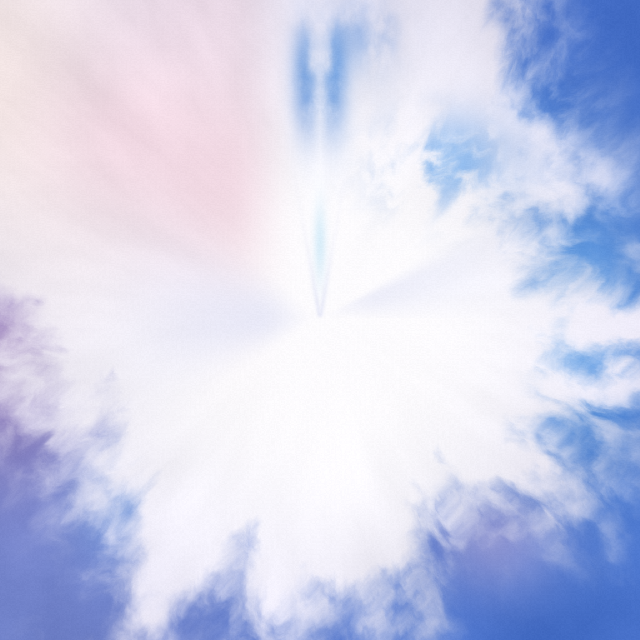
Write a Shadertoy shader that draws this background.

```glsl
// A burst of white cloud on a blue and violet sky, with a rosy haze upper left.
// A radius profile around the hub, roughened by radially stretched noise, cuts
// the cloud edge; soft elliptical glows tint the sky, haze and inner folds.

const vec2 HUB = vec2(0.5, 0.503);
const float TAU = 6.2831853;
const float EDGE_ROUGHNESS = 0.34;
const float EDGE_SOFTNESS = 0.095;
const float VEIL = 0.32;
const float GRAIN = 0.018;

const vec3 BLUE = vec3(0.27, 0.43, 0.78);
const vec3 PERIWINKLE = vec3(0.45, 0.52, 0.80);
const vec3 AZURE = vec3(0.42, 0.66, 0.91);
const vec3 VIOLET = vec3(0.60, 0.50, 0.73);
const vec3 LAVENDER = vec3(0.60, 0.61, 0.84);
const vec3 WHITE = vec3(0.99, 0.985, 0.995);
const vec3 OUTER_CLOUD = vec3(0.90, 0.89, 0.95);
const vec3 SHADE = vec3(0.87, 0.88, 0.96);
const vec3 PINK = vec3(0.95, 0.84, 0.885);
const vec3 CREAM = vec3(0.94, 0.89, 0.88);
const vec3 MAUVE = vec3(0.88, 0.82, 0.87);

// Cloud radius every ten degrees, counterclockwise from the right.
const float RIM[36] = float[36](
    0.42, 0.39, 0.37, 0.40, 0.43, 0.46, 0.60, 0.80, 0.90,
    0.95, 0.95, 0.95, 0.95, 0.95, 0.95, 0.95, 0.84, 0.59,
    0.44, 0.48, 0.43, 0.41, 0.41, 0.46, 0.54, 0.39, 0.45,
    0.42, 0.47, 0.46, 0.34, 0.39, 0.45, 0.44, 0.41, 0.41);

float hash(vec2 p) {
    return fract(sin(dot(p, vec2(127.1, 311.7))) * 43758.5453);
}

float noise(vec2 p) {
    vec2 i = floor(p), f = fract(p);
    f = f * f * (3.0 - 2.0 * f);
    return mix(mix(hash(i), hash(i + vec2(1, 0)), f.x),
               mix(hash(i + vec2(0, 1)), hash(i + vec2(1, 1)), f.x), f.y);
}

float fbm(vec2 p) {
    float sum = 0.0, amp = 0.5;
    for (int i = 0; i < 6; i++) {
        sum += amp * noise(p);
        p = mat2(1.6, 1.2, -1.2, 1.6) * p + 3.7;
        amp *= 0.5;
    }
    return sum;
}

float glow(vec2 p, vec2 centre, vec2 size) {
    vec2 d = (p - centre) / size;
    return exp(-dot(d, d));
}

float rimRadius(float angle) {
    float t = fract(angle / TAU) * 36.0;
    int i = int(t) % 36;
    return mix(RIM[i], RIM[(i + 1) % 36], smoothstep(0.0, 1.0, fract(t)));
}

vec3 skyColour(vec2 uv, float mottle) {
    vec3 c = mix(PERIWINKLE, BLUE, smoothstep(0.1, 0.75, uv.x));
    c = mix(c, AZURE, 0.9 * glow(uv, vec2(0.89, 0.49), vec2(0.16, 0.25)));
    c = mix(c, AZURE, 0.9 * glow(uv, vec2(0.70, 0.75), vec2(0.14, 0.13)));
    c = mix(c, AZURE, 0.7 * glow(uv, vec2(0.51, 0.90), vec2(0.14, 0.16)));
    c = mix(c, AZURE, 0.5 * glow(uv, vec2(0.19, 0.23), vec2(0.08, 0.10)));
    c = mix(c, VIOLET, glow(uv, vec2(0.0, 0.46), vec2(0.18, 0.20)));
    c = mix(c, LAVENDER, 0.85 * glow(uv, vec2(0.77, 0.16), vec2(0.11, 0.09)));
    return c + 0.12 * (mottle - 0.48);
}

vec3 cloudColour(vec2 uv, float r, float angle, float streak) {
    vec3 c = mix(WHITE, OUTER_CLOUD, smoothstep(0.15, 0.58, r));
    // Rosy haze, bounded by the vertical seam.
    float left = 1.0 - smoothstep(0.36, 0.48, uv.x);
    c = mix(c, CREAM, left * glow(uv, vec2(0.0, 0.88), vec2(0.25, 0.32)));
    c = mix(c, MAUVE, left * glow(uv, vec2(0.31, 1.0), vec2(0.22, 0.20)));
    c = mix(c, PINK, 0.8 * left * glow(uv, vec2(0.34, 0.72), vec2(0.15, 0.17)));
    c = mix(c, PINK, 0.7 * left * glow(uv, vec2(0.20, 0.79), vec2(0.14, 0.13)));
    // Shaded fans to either side of the hub.
    float fanLeft = smoothstep(2.3, 3.1, angle) * (1.0 - smoothstep(3.2, 3.8, angle));
    float fanRight = smoothstep(-0.1, 0.35, angle) * (1.0 - smoothstep(0.38, 0.56, angle));
    float reach = smoothstep(0.0, 0.10, r) * exp(-pow(r / 0.30, 4.0));
    c = mix(c, SHADE, reach * (0.65 * fanLeft + 0.5 * fanRight));
    return c + (streak - 0.5) * 0.13 * smoothstep(0.03, 0.5, r);
}

void mainImage(out vec4 fragColor, in vec2 fragCoord) {
    vec2 uv = fragCoord / iResolution.xy;
    vec2 p = uv - HUB;
    float r = length(p);
    float angle = mod(atan(p.y, p.x + 1e-6), TAU);
    vec2 dir = p / max(r, 1e-4);

    // Noise drawn outward from the hub.
    float streak = fbm(dir * 3.0 + p * 5.0 + 11.0);
    float wisps = fbm(dir * 1.5 + p * 17.0 + 2.0 * streak);
    float mottle = fbm(uv * 7.0 + 23.0);

    // Main cloud, its thin outer veil and the drifts on the right.
    float rough = 0.35 * (streak - 0.49) + 0.65 * (wisps - 0.49);
    float d = rimRadius(angle) - r + EDGE_ROUGHNESS * rough;
    float cover = smoothstep(-EDGE_SOFTNESS, EDGE_SOFTNESS, d + 0.01);
    float drift = 0.85 * glow(uv, vec2(0.95, 0.46), vec2(0.16, 0.12))
                + 0.35 * glow(uv, vec2(0.96, 0.73), vec2(0.07, 0.05))
                + VEIL * smoothstep(-0.20, 0.0, d);
    drift *= smoothstep(0.15, 0.70, wisps);
    cover = 1.0 - (1.0 - cover) * (1.0 - clamp(drift, 0.0, 1.0));

    // Blue openings, mirrored across the upper seam.
    float side = abs(p.x);
    float folded = fbm(vec2(side * 22.0, uv.y * 13.0) + 5.0);
    float gap = 0.85 * glow(vec2(side, uv.y), vec2(0.020, 0.88), vec2(0.023, 0.085));
    gap += 0.5 * glow(uv, vec2(0.575, 0.95), vec2(0.05, 0.06));
    gap *= smoothstep(0.10, 0.65, folded);
    gap += 0.75 * glow(uv, vec2(0.70, 0.745), vec2(0.10, 0.07)) * smoothstep(0.30, 0.70, wisps);
    cover *= 1.0 - clamp(gap, 0.0, 0.85);

    vec3 colour = mix(skyColour(uv, mottle), cloudColour(uv, r, angle, streak), cover);

    // Pale blue spike and fine lines converging on the hub.
    float spike = glow(vec2(side, uv.y), vec2(0.0, 0.62), vec2(0.010, 0.06));
    float vee = exp(-pow((side - 0.18 * p.y) / 0.004, 2.0)) * exp(-max(p.y, 0.0) / 0.08);
    colour = mix(colour, vec3(0.72, 0.88, 0.96), 0.5 * spike);
    colour = mix(colour, SHADE, 0.65 * vee * smoothstep(-0.002, 0.006, p.y));

    colour += GRAIN * (hash(floor(uv * 512.0)) - 0.5);
    fragColor = vec4(clamp(colour, 0.0, 1.0), 1.0);
}
```
